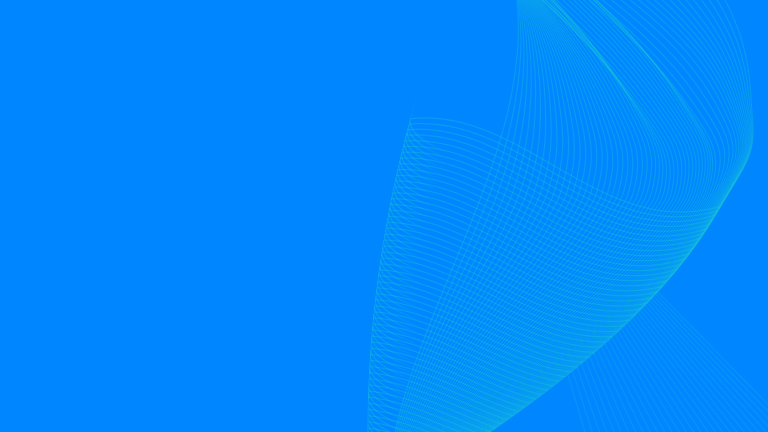
Reproduce this background procedurally as a Shadertoy shader.

```glsl
// Flat blue field with a twisted ribbon of thin teal threads on the right.
// Three families of curves (falling, crossing and fanning threads) are drawn
// by loops; each thread is a formula of its place t across the ribbon.
// Lengths: the canvas is 4.32 units high, y counted down from the top.

// Left and right borders of the falling threads
float leftBorder(float y)  { return 5.17 + y * (0.1 + y * (0.0235 * y - 0.19)); }
float rightBorder(float y) {
    float elbow = (y - 1.5) / 0.35;
    return 7.25 + y * (0.526 + y * (0.0084 * y - 0.284)) + 0.08 * exp(-elbow * elbow);
}

// Curled left rim of the crossing threads
float rim(float y) { return 3.68 + 0.0435 * (4.32 - y) * (4.32 - y); }

// Odd bump that makes neighbouring threads swap places, giving a fold
float fold(float t, float center, float width) {
    float d = (t - center) / width;
    return d * exp(-d * d);
}

// x of a falling thread: the top spacing, with two folds, eases to the lower one
float fallingX(float y, float t) {
    float top = 0.15 * min(t / 0.46, 1.0) + 0.21 * smoothstep(0.48, 0.7, t)
              + 0.64 * clamp((t - 0.73) / 0.27, 0.0, 1.0)
              - 0.09 * fold(t, 0.47, 0.06) - 0.06 * fold(t, 0.72, 0.05);
    float low = 1.0 - pow(1.0 - t, mix(2.0, 1.2, smoothstep(1.9, 3.9, y)));
    float haste = mix(1.4, 2.3, smoothstep(0.7, 0.85, t));
    float ease = 1.0 - pow(1.0 - clamp(y / 2.0, 0.0, 1.0), haste);
    return mix(leftBorder(y), rightBorder(y), mix(top, low, ease));
}

// y of a crossing thread, a slow wave squeezed towards the right
float crossingY(float x, float t) {
    float shift = 0.5 * (1.0 - exp(-3.0 * t)) + 0.6 * t;
    return 1.65 + 3.2 * t * (1.0 - 0.06 * (x - 4.0))
         - 0.47 * cos((x - 4.25 + shift) * 1.23);
}

// Smooth coverage of a thread from its offset along one axis and its slope
float thread(float offset, float slope, float pixel) {
    const float width = 0.011;
    float d = abs(offset) * inversesqrt(1.0 + slope * slope);
    return clamp((0.5 * (max(width, pixel) + pixel) - d) / pixel, 0.0, 1.0)
         * min(width / pixel, 1.0);
}

void mainImage(out vec4 fragColor, in vec2 fragCoord) {
    float pixel = 4.32 / iResolution.y;
    vec2 p = fragCoord * pixel;
    p.y = 4.32 - p.y;

    const float eps = 0.01;
    float right = rightBorder(p.y);
    float fromRim = p.x - rim(p.y);
    float clear = 1.0;   // share of the background left uncovered

    // Falling threads
    for (int i = 0; i < 64; i++) {
        float t = float(i) / 63.0;
        float x = fallingX(p.y, t);
        float slope = (fallingX(p.y + eps, t) - x) / eps;
        clear *= 1.0 - 0.28 * thread(p.x - x, slope, pixel);
    }

    // Crossing threads, with short return strokes curling off the rim
    float inside = smoothstep(-pixel, pixel, fromRim)
                 * smoothstep(-pixel, pixel, right - p.x);
    float root = sqrt(max(fromRim, 0.0001));
    float curlFade = 1.0 - smoothstep(0.1, 0.5, fromRim);
    for (int i = 0; i < 57; i++) {
        float t = float(i) / 56.0;
        float y = crossingY(p.x, t);
        float slope = (crossingY(p.x + eps, t) - y) / eps;
        float curlY = crossingY(p.x - fromRim, t) + 0.48 * root;
        float ink = thread(p.y - y, slope, pixel);
        float curl = thread(p.y - curlY, 0.24 / root, pixel) * curlFade;
        clear *= 1.0 - 0.3 * inside * max(ink, curl);
    }

    // Faint straight fan below the right border
    float outside = smoothstep(-pixel, pixel, p.x - right) * step(2.9, p.y);
    for (int i = 0; i < 30; i++) {
        float t = float(i) / 29.0;
        float slope = mix(0.3, 0.98, t);
        float x = mix(5.85, 7.95, t) + (p.y - 4.32) * slope;
        clear *= 1.0 - 0.18 * outside * thread(p.x - x, slope, pixel);
    }

    vec3 blue = vec3(0.0, 0.53, 1.0);
    vec3 teal = vec3(0.1, 0.83, 0.8);
    fragColor = vec4(mix(teal, blue, clear), 1.0);
}
```
